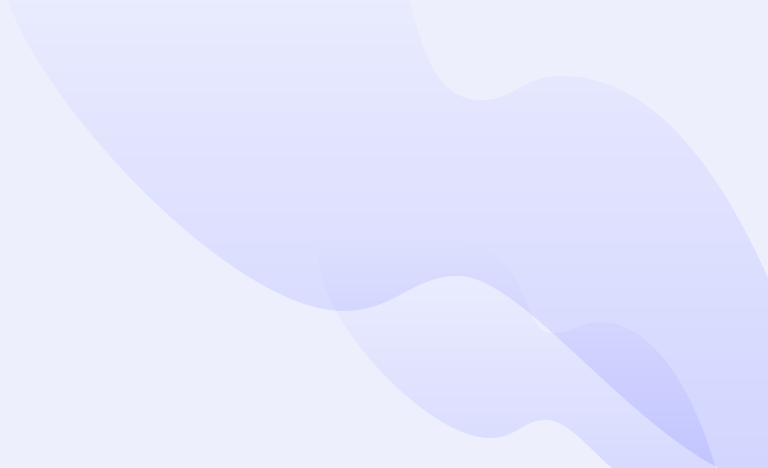
Reproduce this background procedurally as a Shadertoy shader.

```glsl
// Canvas grid: width and height in layout units
const vec2 GRID = vec2(7.68, 4.68);

const vec3 PALE_SKY = vec3(0.930, 0.938, 0.994);
const vec3 PERIWINKLE = vec3(0.49, 0.51, 1.0);

// Each outline is three joined cubic curves running left to right
const vec2 BROAD_TOP[10] = vec2[10](
    vec2(4.10, 4.68), vec2(4.24, 4.08), vec2(4.40, 3.68),
    vec2(4.82, 3.68), vec2(5.15, 3.68), vec2(5.22, 3.92),
    vec2(5.62, 3.92), vec2(6.55, 3.92), vec2(7.22, 2.93), vec2(7.68, 1.90));
const vec2 BROAD_BASE[10] = vec2[10](
    vec2(0.08, 4.68), vec2(0.45, 3.58), vec2(2.35, 1.57),
    vec2(3.43, 1.57), vec2(3.95, 1.57), vec2(4.12, 1.92),
    vec2(4.58, 1.92), vec2(5.20, 1.92), vec2(6.20, 0.50), vec2(7.22, -0.02));
const vec2 SMALL_TOP[10] = vec2[10](
    vec2(4.40, 2.28), vec2(5.40, 2.28), vec2(5.15, 1.35),
    vec2(5.53, 1.35), vec2(5.75, 1.35), vec2(5.78, 1.46),
    vec2(6.00, 1.46), vec2(6.50, 1.46), vec2(6.92, 0.83), vec2(7.15, 0.02));
const vec2 SMALL_BASE[10] = vec2[10](
    vec2(3.18, 2.13), vec2(3.20, 1.43), vec2(4.30, 0.30),
    vec2(4.89, 0.30), vec2(5.18, 0.30), vec2(5.22, 0.48),
    vec2(5.46, 0.48), vec2(5.68, 0.48), vec2(5.90, 0.18), vec2(6.12, 0.00));

vec2 bezier(vec2 a, vec2 b, vec2 c, vec2 d, float t) {
    float s = 1.0 - t;
    return s * s * s * a + 3.0 * s * s * t * b + 3.0 * s * t * t * c + t * t * t * d;
}

vec2 bezierTangent(vec2 a, vec2 b, vec2 c, vec2 d, float t) {
    float s = 1.0 - t;
    return s * s * (b - a) + 2.0 * s * t * (c - b) + t * t * (d - c);
}

// Approximate signed distance above an outline, extended straight at its ends
float heightAbove(vec2 p, vec2 outline[10]) {
    int first = p.x < outline[3].x ? 0 : (p.x < outline[6].x ? 3 : 6);
    vec2 a = outline[first];
    vec2 b = outline[first + 1];
    vec2 c = outline[first + 2];
    vec2 d = outline[first + 3];

    // Bisect for the curve parameter at this x
    float low = 0.0;
    float high = 1.0;
    for (int i = 0; i < 18; i++) {
        float middle = 0.5 * (low + high);
        if (bezier(a, b, c, d, middle).x < p.x) low = middle;
        else high = middle;
    }
    float t = 0.5 * (low + high);
    vec2 tangent = normalize(bezierTangent(a, b, c, d, t));
    vec2 offset = p - bezier(a, b, c, d, t);
    return tangent.x * offset.y - tangent.y * offset.x;
}

// Antialiased area between two outlines
float ribbon(vec2 p, vec2 top[10], vec2 base[10], float pixel) {
    float inside = min(heightAbove(p, base), -heightAbove(p, top));
    return clamp(inside / pixel + 0.5, 0.0, 1.0);
}

// Linear opacity ramp from startY down to the canvas floor
float fadeDown(float y, float startY, float topAlpha, float floorAlpha) {
    return mix(floorAlpha, topAlpha, clamp(y / startY, 0.0, 1.0));
}

void mainImage(out vec4 fragColor, in vec2 fragCoord) {
    vec2 p = fragCoord / iResolution.xy * GRID;
    float pixel = GRID.y / iResolution.y;

    // Two translucent ribbons over a flat ground
    float broad = ribbon(p, BROAD_TOP, BROAD_BASE, pixel) * fadeDown(p.y, GRID.y, 0.04, 0.24);
    float small = ribbon(p, SMALL_TOP, SMALL_BASE, pixel) * fadeDown(p.y, 2.28, 0.0, 0.19);

    vec3 color = mix(PALE_SKY, PERIWINKLE, broad);
    color = mix(color, PERIWINKLE, small);
    fragColor = vec4(color, 1.0);
}
```
